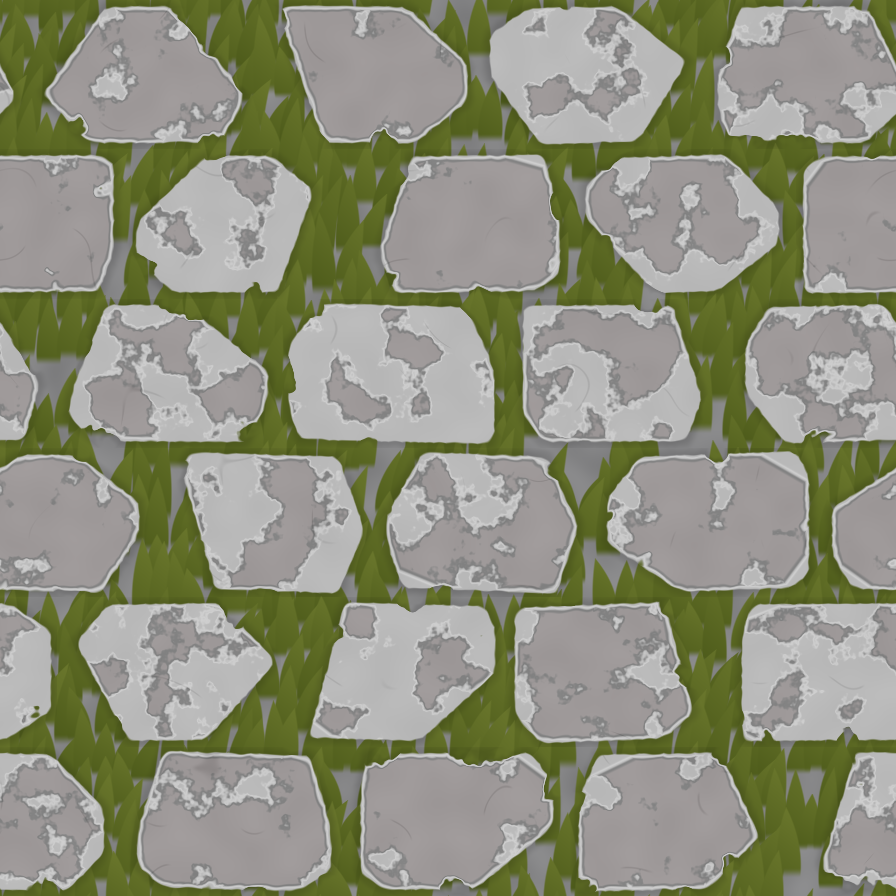
Give the GLSL for this texture, as a WebGL 1 fragment shader.

```glsl
precision highp float;
// Tiling pavement: six staggered courses of four worn, rough-cut stones over grass.
// Stones are boxes with random planes cutting their corners; a wear field colours
// them in contour bands. Layered blades grow behind them over bare grey ground.

uniform vec2 u_resolution;

const float TAU = 6.2831853;
const vec2 STONES = vec2(4.0, 6.0);
const vec2 BLADES = vec2(48.0, 24.0);
const vec2 FREE = vec2(512.0);  // period for noise that stays inside one stone

const vec3 STONE = vec3(0.62, 0.60, 0.60);
const vec3 STAIN = vec3(0.51, 0.51, 0.51);
const vec3 PALE = vec3(0.725);
const vec3 GROUND = vec3(0.52, 0.52, 0.525);
const vec3 GRASS_DARK = vec3(0.28, 0.335, 0.09);
const vec3 GRASS_LIGHT = vec3(0.41, 0.46, 0.17);

vec2 hash2(vec2 p) {
  vec3 q = fract(p.xyx * vec3(0.1031, 0.1030, 0.0973));
  q += dot(q, q.yzx + 33.33);
  return fract((q.xx + q.yz) * q.zy);
}

float corner(vec2 cell, vec2 f, vec2 period) {
  float a = TAU * hash2(mod(cell, period) + 5.0).x;
  return dot(vec2(cos(a), sin(a)), f);
}

// Gradient noise that wraps after a whole period
float noise(vec2 p, vec2 period) {
  vec2 i = floor(p), f = fract(p);
  vec2 u = f * f * f * (f * (f * 6.0 - 15.0) + 10.0);
  vec2 e = vec2(1.0, 0.0);
  return mix(mix(corner(i, f, period), corner(i + e, f - e, period), u.x),
             mix(corner(i + e.yx, f - e.yx, period), corner(i + 1.0, f - 1.0, period), u.x), u.y);
}

float fbm(vec2 p) {
  float sum = 0.0, amp = 1.0;
  for (int i = 0; i < 5; i++) {
    sum += amp * noise(p, FREE);
    p = p * 2.03 + 7.3;
    amp *= 0.52;
  }
  return sum;
}

float smoothMax(float a, float b, float k) {
  float h = max(k - abs(a - b), 0.0) / k;
  return max(a, b) + 0.25 * k * h * h;
}

// x: signed distance to the outline, y: depth into a chipped corner
vec2 stoneShape(vec2 p, vec2 id) {
  vec2 r = hash2(id + 11.0);
  vec2 size = vec2(mix(0.107, 0.116, r.x), 0.0765);
  p.y += (r.y - 0.5) * 0.08 * p.x;
  vec2 b = abs(p) - size;
  float d = smoothMax(b.x, b.y, 0.007), chip = -1.0;
  for (int i = 0; i < 4; i++) {
    float k = float(i);
    vec2 side = vec2(mod(k, 2.0), floor(k / 2.0)) * 2.0 - 1.0;
    vec2 h = hash2(id * 7.0 + k * vec2(31.0, 17.0) + 3.0);
    float a = mix(0.25, 1.0, h.y);
    vec2 n = vec2(cos(a), sin(a)), q = side * p - size;
    d = smoothMax(d, dot(q, n) + 0.062 * h.x, 0.008);
    chip = max(chip, dot(q, n.yx) + 0.034 * fract(h.x * 9.0));
  }
  return vec2(d, chip);
}

// Contour bands: bare stone, dark stain, pale line, pale patch
vec3 wearColor(float w) {
  vec3 c = mix(STONE, STAIN, smoothstep(-0.11, -0.01, w));
  c = mix(c, PALE, smoothstep(0.0, 0.08, w));
  float line = (w - 0.12) / 0.04;
  return c + 0.075 * exp(-line * line);
}

vec3 stoneColor(vec2 p, vec2 q, vec2 id, float d, float chip) {
  float depth = -d + 0.003 * noise(q * 45.0, FREE);
  float wear = fbm(q * 15.0) + mix(-0.62, 0.24, hash2(id + 29.0).x);
  wear += 0.2 * smoothstep(0.05, 0.0, depth);
  wear = max(wear, min(chip * 30.0, 0.3));
  wear = max(wear, 0.21 - depth * 42.0);
  vec3 c = wearColor(wear) + 0.025 * noise(q * 24.0 + 9.0, FREE);
  float crack = smoothstep(0.016, 0.0, abs(noise(q * 10.0 + 40.0, FREE)));
  return c - 0.06 * crack * smoothstep(0.12, 0.3, noise(q * 18.0 + 70.0, FREE));
}

// Lower rows of blades are painted over the higher ones
vec3 grass(vec2 uv, float soft) {
  vec3 c = GROUND + 0.07 * noise(uv * 24.0, vec2(24.0));
  vec2 home = floor(uv * BLADES);
  for (int j = 0; j < 3; j++) {
    for (int i = -2; i <= 2; i++) {
      vec2 cell = home + vec2(float(i), -float(j));
      vec2 id = mod(cell, BLADES);
      vec2 h = hash2(id + 101.0), g = hash2(id + 211.0);
      vec2 q = uv - (cell + vec2(0.2 + 0.6 * h.x, 0.5 * h.y)) / BLADES;
      float t = q.y / mix(0.055, 0.095, g.x);
      float x = q.x - mix(-0.012, 0.025, g.y) * t * t;
      float width = 0.018 * (1.0 - t) * (0.7 + 1.2 * t);
      float cover = smoothstep(-soft, soft, width - abs(x)) * smoothstep(0.0, 0.15, t) * step(t, 1.0);
      cover *= step(noise(id / BLADES * 16.0, vec2(16.0)), 0.22);
      vec3 blade = mix(GRASS_DARK, GRASS_LIGHT, clamp(0.15 + 0.6 * t + 0.3 * h.y + 6.0 * x, 0.0, 1.0));
      c = mix(c, blade, cover);
    }
  }
  return c;
}

void main() {
  vec2 uv = gl_FragCoord.xy / u_resolution;
  float soft = max(0.0012, 0.8 / min(u_resolution.x, u_resolution.y));

  // Staggered cell of this pixel
  float row = floor(uv.y * STONES.y);
  float shift = mix(0.59, 0.22, mod(row, 2.0)) + 0.08 * sin(TAU * (row - 0.55) / 6.0);
  vec2 grid = uv * STONES - vec2(shift, 0.0);
  vec2 id = mod(floor(grid), STONES);
  vec2 p = (fract(grid) - 0.5) / STONES;
  p.x += 0.01 * (hash2(id + 53.0).y - 0.5);
  vec2 q = p + 1.0 + id * vec2(1.37, 1.71);

  // Outline with fine roughness and ragged bites
  vec2 shape = stoneShape(p, id);
  float d = shape.x + 0.003 * abs(noise(q * 60.0, FREE));
  d += 0.05 * max(noise(q * 22.0 + 15.0, FREE) - 0.25, 0.0) * (1.0 + noise(q * 110.0, FREE));

  vec3 color = grass(uv, soft) * mix(0.88, 1.0, smoothstep(0.0, 0.012, d));
  color = mix(color, stoneColor(p, q, id, d, shape.y), smoothstep(soft, -soft, d));
  gl_FragColor = vec4(color, 1.0);
}
```
